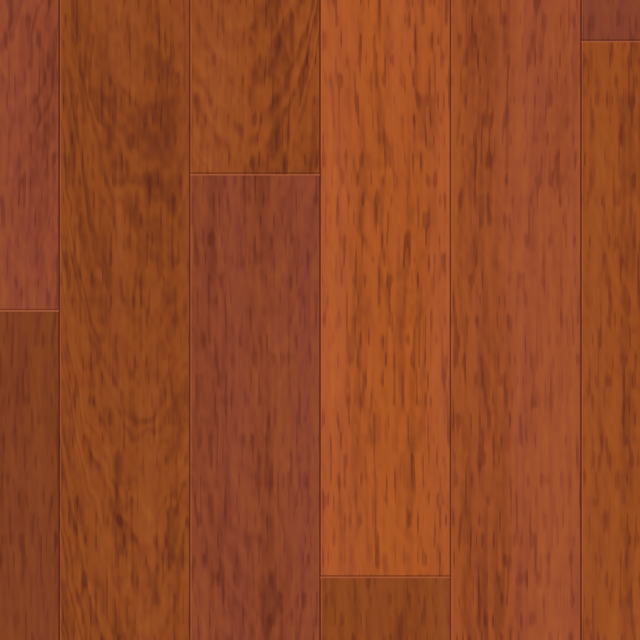
Reproduce this texture procedurally as a three.js fragment shader.

```glsl
varying vec2 vUv;

// Layout, in canvas units
const float PLANK_WIDTH = 0.2038;
const float FIRST_SEAM = 0.0924;
const float SEAM_WIDTH = 0.0016;

// Per-plank values: left three columns, then right three
const vec3 JOINT_L = vec3(0.514, -1.0, 0.727);
const vec3 JOINT_R = vec3(0.0977, -1.0, 0.935);
const vec3 UPPER_LIGHT_L = vec3(0.98, 0.94, 0.98);
const vec3 UPPER_LIGHT_R = vec3(1.13, 1.05, 0.92);
const vec3 LOWER_LIGHT_L = vec3(0.88, 0.94, 0.96);
const vec3 LOWER_LIGHT_R = vec3(0.93, 1.05, 1.0);
const vec3 UPPER_ROSE_L = vec3(0.9, 0.1, 0.1);
const vec3 UPPER_ROSE_R = vec3(0.2, 0.5, 0.9);
const vec3 LOWER_ROSE_L = vec3(0.5, 0.1, 0.8);
const vec3 LOWER_ROSE_R = vec3(0.1, 0.5, 0.1);
const vec3 UPPER_FIGURE_L = vec3(0.7, 1.0, 1.0);
const vec3 UPPER_FIGURE_R = vec3(0.2, 0.2, 0.3);
const vec3 LOWER_FIGURE_L = vec3(0.25, 1.0, 0.5);
const vec3 LOWER_FIGURE_R = vec3(0.3, 0.2, 0.35);

// Colours
const vec3 AMBER = vec3(0.59, 0.295, 0.125);
const vec3 ROSEWOOD = vec3(0.56, 0.27, 0.19);
const vec3 DARK_HEART = vec3(0.37, 0.155, 0.105);
const vec3 GOLD = vec3(0.69, 0.38, 0.17);
const vec3 SEAM_DARK = vec3(0.33, 0.13, 0.08);
const vec3 BEVEL_LIGHT = vec3(0.69, 0.38, 0.25);

// Grain
const float FIGURE_STRENGTH = 0.40;
const float STREAK_STRENGTH = 0.24;
const float FIBRE_STRENGTH = 0.24;
const float PORE_STRENGTH = 0.24;
const float RING_DENSITY = 48.0;
const float ARCH_STEEPNESS = 24.0;

float hash(vec2 p) {
  vec3 q = fract(vec3(p.xyx) * 0.1031);
  q += dot(q, q.yzx + 33.33);
  return fract((q.x + q.y) * q.z);
}

float noise(vec2 p) {
  vec2 cell = floor(p);
  vec2 f = fract(p);
  f = f * f * (3.0 - 2.0 * f);
  return mix(mix(hash(cell), hash(cell + vec2(1.0, 0.0)), f.x),
             mix(hash(cell + vec2(0.0, 1.0)), hash(cell + 1.0), f.x), f.y);
}

float fbm(vec2 p) {
  float sum = 0.0;
  float weight = 0.5;
  for (int i = 0; i < 4; i++) {
    sum += weight * noise(p);
    p = p * 2.03 + 17.3;
    weight *= 0.5;
  }
  return sum / 0.9375;
}

float pick(vec3 left, vec3 right, float column) {
  vec3 chosen = 1.0 - step(0.5, abs(vec3(0.0, 1.0, 2.0) - mod(column, 3.0)));
  return dot(chosen, column < 2.5 ? left : right);
}

float line(float dist, float width) {
  return 1.0 - smoothstep(0.3 * width, 1.3 * width, abs(dist));
}

vec3 wood(vec2 uv, float across, float light, float rose, float figure, float seed) {
  vec2 p = uv + vec2(seed * 7.0, seed * 3.0);
  p.x += 0.012 * (fbm(uv * vec2(5.0, 3.0) + seed) - 0.5);

  // Nested arches of the growth rings
  float offset = (across - 0.56 - 0.12 * sin(seed * 5.0)) * PLANK_WIDTH;
  float arch = uv.y - ARCH_STEEPNESS * offset * offset;
  arch += 0.16 * (fbm(p * vec2(14.0, 5.0)) - 0.5);
  arch += 0.025 * (noise(p * vec2(90.0, 34.0)) - 0.5);
  float rings = noise(vec2(arch * RING_DENSITY + 60.0, seed));
  float envelope = mix(0.45, 1.0, smoothstep(0.3, 0.65, noise(p * vec2(6.0, 4.0))));

  // Straight streaks, fibres and short pores
  float broad = fbm(p * vec2(17.0, 1.1));
  float streak = fbm(p * vec2(48.0, 2.4) + 9.0);
  float fibre = noise(p * vec2(190.0, 15.0));
  float fleck = noise((p + vec2(0.12 * p.y, 0.0)) * vec2(150.0, 70.0));
  float pores = smoothstep(0.58, 0.9, noise(p * vec2(230.0, 32.0) + 5.0));

  vec3 color = mix(AMBER, ROSEWOOD, clamp(rose + 1.1 * (broad - 0.5), 0.0, 1.0)) * light;
  float tone = STREAK_STRENGTH * (broad + streak - 1.0) * 1.8
             + FIBRE_STRENGTH * (fibre - 0.5)
             + 0.16 * (fleck - 0.5) * (0.6 + figure)
             + FIGURE_STRENGTH * figure * envelope * (rings - 0.5)
             - PORE_STRENGTH * (pores - 0.18);
  color = mix(color, DARK_HEART, clamp(-1.5 * tone, 0.0, 0.85));
  return mix(color, GOLD * light, clamp(1.3 * tone, 0.0, 0.75));
}

void main() {
  // Plank column and end joint
  float gridX = (vUv.x - FIRST_SEAM) / PLANK_WIDTH + 1.0;
  float column = floor(gridX);
  float across = fract(gridX);
  float joint = pick(JOINT_L, JOINT_R, column);
  float upper = step(joint, vUv.y);

  float light = mix(pick(LOWER_LIGHT_L, LOWER_LIGHT_R, column), pick(UPPER_LIGHT_L, UPPER_LIGHT_R, column), upper);
  float rose = mix(pick(LOWER_ROSE_L, LOWER_ROSE_R, column), pick(UPPER_ROSE_L, UPPER_ROSE_R, column), upper);
  float figure = mix(pick(LOWER_FIGURE_L, LOWER_FIGURE_R, column), pick(UPPER_FIGURE_L, UPPER_FIGURE_R, column), upper);
  vec3 color = wood(vUv, across, light, rose, figure, column * 2.0 + upper + 1.0);

  // Dark seams with a lit bevel on the right, pale end joints
  float seamX = (across - step(0.5, across)) * PLANK_WIDTH;
  color = mix(color, BEVEL_LIGHT, 0.35 * line(seamX - 1.4 * SEAM_WIDTH, SEAM_WIDTH));
  color = mix(color, SEAM_DARK, 0.65 * line(seamX, SEAM_WIDTH));
  color = mix(color, SEAM_DARK, 0.4 * line(vUv.y - joint - 1.5 * SEAM_WIDTH, SEAM_WIDTH));
  color = mix(color, BEVEL_LIGHT, 0.6 * line(vUv.y - joint, SEAM_WIDTH));

  gl_FragColor = vec4(color, 1.0);
}
```
